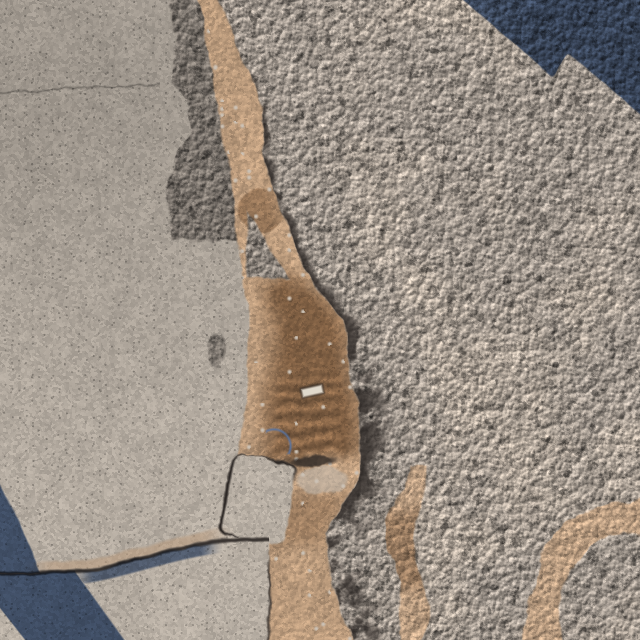
A Shadertoy shader for this texture:

```glsl
// Weathered concrete slab and rough asphalt, split by a sandy seam with cast shadows.
#define SLAB vec3(.665, .632, .592)
#define ASPHALT vec3(.605, .57, .535)
#define SAND vec3(.735, .61, .49)
#define WET vec3(.5, .375, .265)
#define DARK vec3(.175, .155, .145)
#define SHADE vec3(.35, .45, .62)
#define TO_LIGHT vec2(-.002, -.0026)
#define ROUGHNESS .85
#define SOFT .0025

// Seam borders, evenly spaced from top to bottom
const float LEFT[13] = float[](.312,.326,.341,.358,.365,.374,.388,.388,.38,.371,.423,.423,.419);
const float RIGHT[13] = float[](.341,.378,.41,.411,.44,.471,.531,.549,.562,.557,.51,.523,.553);

vec2 hash2(vec2 p) {
  vec3 q = fract(p.xyx * vec3(.1031, .103, .0973));
  q += dot(q, q.yzx + 33.33);
  return fract((q.xx + q.yz) * q.zy);
}

// Cellular noise: nearest distance and that cell's random value
vec2 cells(vec2 p) {
  vec2 best = vec2(9, 0);
  for (int i = 0; i < 9; i++) {
    vec2 id = floor(p) + vec2(i % 3 - 1, i / 3 - 1), h = hash2(id);
    float d = length(id + h - p);
    if (d < best.x) best = vec2(d, h.x);
  }
  return best;
}

// Layered, warped sines
float waves(vec2 p) {
  float sum = 0., amp = .6;
  for (int i = 0; i < 5; i++) {
    p = mat2(.8, .6, -.6, .8) * p * 1.8 + 1.7;
    sum += amp * sin(p.x + 1.5 * sin(p.y * .8)) * cos(p.y + sin(p.x * .7));
    amp *= .6;
  }
  return sum;
}

float height(vec2 p) {
  return .35 * waves(p * 38.) - cells(p * 75.).x - .45 * cells(p * 150.).x;
}

float fill(float d) { return smoothstep(SOFT, -SOFT, d); }
float band(float a, float b, float s, float x) { return smoothstep(a - s, a + s, x) * smoothstep(b + s, b - s, x); }
float blob(vec2 p, vec2 r) { return (length(p / r) - 1.) * min(r.x, r.y); }
float box(vec2 p, vec2 r, float a) {
  vec2 q = abs(mat2(cos(a), -sin(a), sin(a), cos(a)) * p) - r;
  return length(max(q, 0.)) + min(max(q.x, q.y), 0.);
}

void mainImage(out vec4 fragColor, in vec2 fragCoord) {
  vec2 p = fragCoord / iResolution.xy;
  p.y = 1. - p.y; // measured downward
  float x = p.x, y = p.y, broad = waves(p * 4.), fine = waves(p * 32.), ragged = waves(p * 14. + 5.);
  vec2 pebble = cells(p * 95.), w = p + .004 * vec2(ragged, fine);
  float grain = .22 * (cells(p * 240.).y - .5);
  float relief = height(p) - height(p + TO_LIGHT);
  float t = clamp(y, 0., .9999) * 12., rag = .005 * ragged + .003 * fine;
  int k = int(t);
  float left = x - mix(LEFT[k], LEFT[k + 1], fract(t)) - rag;
  float right = x - mix(RIGHT[k], RIGHT[k + 1], fract(t)) - rag;

  // Concrete with pits and a long scratch
  vec3 slab = SLAB * mix(.94, 1.08, smoothstep(.1, .85, y)) * (1. + .03 * (broad + fine) + .7 * grain);
  slab *= 1. - .22 * smoothstep(.22, .08, pebble.x) * step(.6, pebble.y);
  slab *= 1. - .35 * step(x, .25) * fill(abs(w.y - .145 + .055 * x) - .001);

  // Asphalt with lit relief, dust and dark pits
  float dust = smoothstep(-.4, .9, broad + .5 * ragged) * smoothstep(.45, .65, x);
  vec3 asphalt = mix(ASPHALT, vec3(.715, .665, .61), .6 * dust);
  asphalt *= 1. + ROUGHNESS * relief + grain + .07 * fine;
  asphalt *= 1. - .35 * smoothstep(.3, .8, waves(p * 60. + 9.));

  // Worn strip, small pit and the road with its dark margin
  float strip = .268 + .028 * band(.145, .225, .02, y) + 1.4 * rag;
  float worn = fill(max(strip - x, y - .375 - .012 * ragged));
  worn = max(worn, .8 * fill(blob(w - vec2(.34, .548), vec2(.015, .024)) + .005 * fine));
  vec3 col = mix(slab, asphalt * .76, worn);
  float road = fill(-right);
  col = mix(col, asphalt, road);
  float gloom = smoothstep(mix(.03, .085, smoothstep(.42, .65, y)), 0., right) * smoothstep(.02, .2, y);
  col = mix(col, DARK, .85 * road * gloom * smoothstep(.2, 1.1, fine + .6 * ragged + gloom));

  // Seam sand: damp middle, ripples, crumbs and an asphalt gap
  float damp = band(.44, .725, .025, y + .02 * ragged) * smoothstep(.005, .065, left + .012 * ragged);
  damp = max(damp, .65 * fill(blob(w - vec2(.41, .325), vec2(.04, .035)) + .008 * ragged));
  damp = max(damp, .45 * band(.77, .85, .02, y)) * (1. - .4 * smoothstep(-.025, 0., right));
  vec3 sand = mix(SAND, WET, damp) * (1. + .05 * (ragged + fine) + .8 * grain + .2 * relief);
  float ripple = sin(y * 270. + 22. * x + 2.5 * ragged);
  sand *= 1. + .16 * ripple * band(.59, .71, .015, y) * band(.43, .53, .015, x);
  sand = mix(sand, SLAB * 1.12, .6 * fill(blob(w - vec2(.505, .75), vec2(.04, .022))));
  sand = mix(sand, SLAB * 1.2, step(.95, pebble.y) * fill((pebble.x - .28) / 95.));
  float gap = max(max(.387 - w.x, dot(w - vec2(.391, .339), vec2(.83, -.55))), w.y - .435);
  col = mix(col, mix(sand, asphalt * .9, fill(gap)), fill(max(-left, right)));

  // Sand drifted over the road
  float streak = max(abs(w.x - .638 - .012 * sin(y * 28.)) - .018, .725 - w.y);
  float arc = abs(length(w - vec2(1, .957)) - .152) - .026;
  vec3 drift = mix(SAND, WET, .7 * band(.8, .92, .02, y) * step(x, .72)) * (1. + grain + .5 * relief);
  col = mix(col, drift, .85 * fill(min(streak, arc) - .01 * ragged));

  // Broken chunk and its cracks
  float chunk = box(w - vec2(.404, .779), vec2(.038, .052), .18) - .012;
  col = mix(col, slab, fill(chunk));
  float crack = max(smoothstep(.39, .365, x), smoothstep(.765, .72, y)) * fill(abs(chunk) - .002 - .002 * ragged);
  crack = max(crack, .8 * fill(blob(w - vec2(.49, .72), vec2(.038, .008))));
  crack = max(crack, .75 * fill(abs(left) - .002) * smoothstep(.85, .9, y));

  // Slab joint with a sandy lip
  float joint = y - .896 + .054 * smoothstep(.08, .38, x) + .004 * ragged;
  col = mix(col, SAND, .55 * band(-.018, -.002, .004, joint) * band(.06, .34, .03, x));
  col = mix(col, DARK, max(crack, .9 * fill(abs(joint) - .003) * step(x, .42)));

  // Cast shadows: corners and the joint step
  float corner = y - .84 * (x - .722) + .055 * smoothstep(.86, .89, x) + .004 * ragged;
  float upper = max(w.x - .45 * (y - .755), joint);
  float lower = max(max(x - .115 - .72 * (y - .89), y - .95 - 1.27 * x), -joint);
  float ledge = fill(abs(joint - .01) - .01 - .004 * ragged) * band(.13, .33, .02, x);
  col *= mix(vec3(1), SHADE, max(fill(min(corner, min(upper, lower))), .85 * ledge));

  // Pale stick and blue thread
  float stick = box(p - vec2(.488, .611), vec2(.016, .006), -.22);
  col = mix(col, DARK, .6 * fill(stick - .003));
  col = mix(col, vec3(.88, .85, .8), fill(stick));
  vec2 r = p - vec2(.428, .697);
  col = mix(col, SHADE, fill(max(abs(length(r) - .026) - .0014, max(r.y - .012, -r.x - .012))));
  fragColor = vec4(clamp(col, 0., 1.), 1);
}
```
